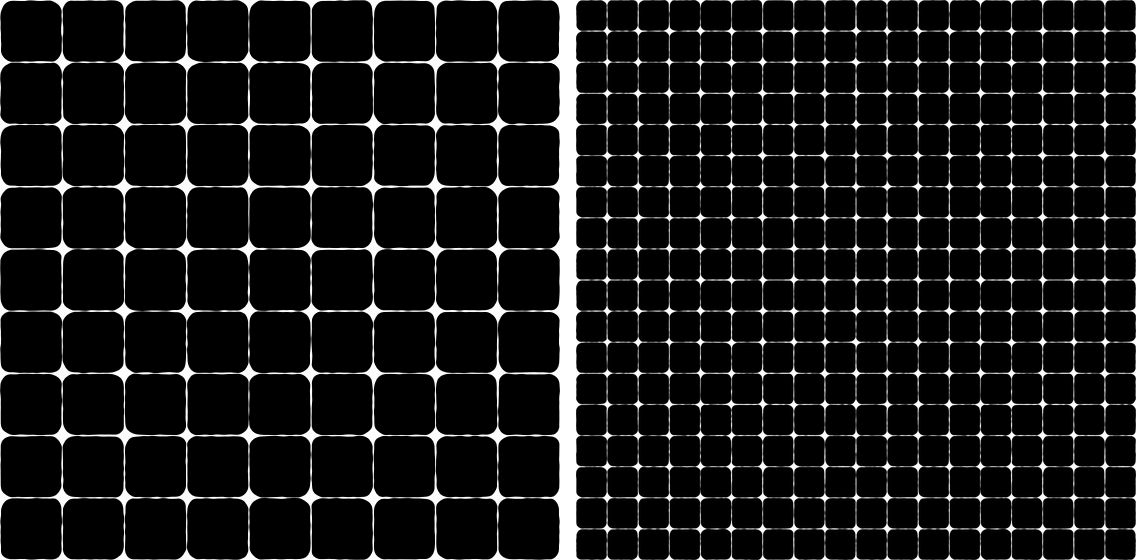
Left: one tile. Right: repeated 2 by 2.
Give the GLSL for this pattern, as a Shadertoy shader.

```glsl
// Nine by nine grid of black rounded tiles with thin, slightly ragged white joints.

const float TILES = 9.0;            // repeats across and down
const float BUMPS_PER_TILE = 7.0;   // edge ripples along one tile side
const float JOINT_WIDTH = 0.022;    // in tile widths
const float RAGGEDNESS = 0.014;     // ripple strength in tile widths
const vec2 RADIUS_RANGE = vec2(0.14, 0.21);
const vec3 TILE_COLOR = vec3(0.0);
const vec3 JOINT_COLOR = vec3(0.99);

// Integer hash of a lattice point, from 0 to 1
float hash(vec2 p) {
    uvec2 q = uvec2(ivec2(p)) * uvec2(1597u, 3571u);
    uint h = (q.x ^ (q.y << 7)) * 2741u + q.y;
    h = (h ^ (h >> 13)) * 60493u;
    h = (h ^ (h >> 15)) * 48271u;
    return float((h ^ (h >> 16)) & 65535u) / 65535.0;
}

// Contribution of one lattice corner, with a wrapped gradient direction
float cornerSlope(vec2 cell, vec2 corner, vec2 local, float period) {
    float angle = 6.28319 * hash(mod(cell + corner, period));
    return dot(vec2(cos(angle), sin(angle)), local - corner);
}

// Gradient noise that repeats after a whole number of cells
float gradientNoise(vec2 p, float period) {
    vec2 cell = floor(p);
    vec2 f = fract(p);
    vec2 w = f * f * f * (f * (f * 6.0 - 15.0) + 10.0);
    float low = mix(cornerSlope(cell, vec2(0, 0), f, period),
                    cornerSlope(cell, vec2(1, 0), f, period), w.x);
    float high = mix(cornerSlope(cell, vec2(0, 1), f, period),
                     cornerSlope(cell, vec2(1, 1), f, period), w.x);
    return mix(low, high, w.y);
}

// Signed distance to a box with rounded corners
float roundedBox(vec2 p, vec2 halfSize, float radius) {
    vec2 q = abs(p) - halfSize + radius;
    return length(max(q, 0.0)) + min(max(q.x, q.y), 0.0) - radius;
}

// Each corner of each tile gets its own radius
float cornerRadius(vec2 tile, vec2 local, vec2 range) {
    vec2 quadrant = step(0.0, local);
    return mix(range.x, range.y, hash(tile * 2.0 + quadrant + 101.0));
}

void mainImage(out vec4 fragColor, in vec2 fragCoord) {
    vec2 grid = fragCoord / iResolution.xy * TILES;
    vec2 tile = floor(grid);
    vec2 local = fract(grid) - 0.5;

    // Tile outline
    float radius = cornerRadius(tile, local, RADIUS_RANGE);
    float dist = roundedBox(local, vec2(0.5 - 0.5 * JOINT_WIDTH), radius);

    // Small ripples along the edges
    float ripple = gradientNoise(grid * BUMPS_PER_TILE + 0.5, TILES * BUMPS_PER_TILE);
    dist += RAGGEDNESS * ripple;

    // Smooth edge about one pixel wide
    float pixel = TILES / min(iResolution.x, iResolution.y);
    float joint = clamp(dist / pixel + 0.5, 0.0, 1.0);
    fragColor = vec4(mix(TILE_COLOR, JOINT_COLOR, joint), 1.0);
}
```
